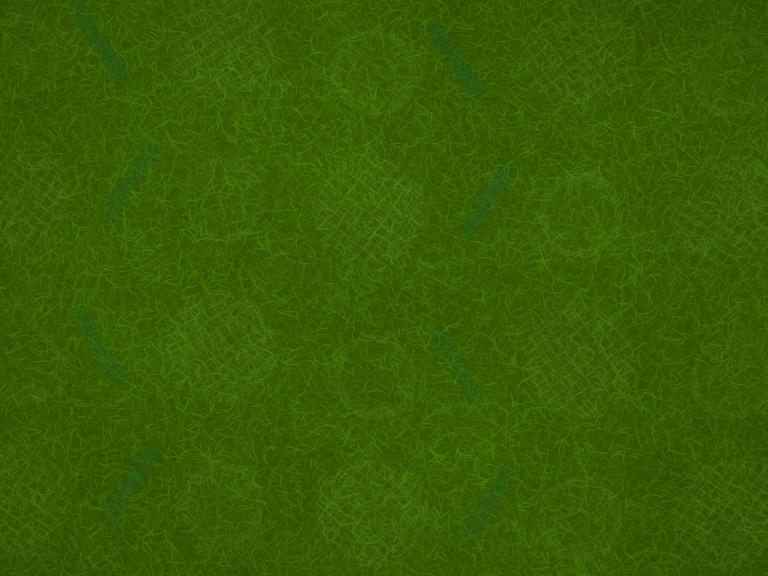
A WebGL 2 fragment shader for this texture:

```glsl
#version 300 es
precision highp float;
uniform vec2 u_resolution;
out vec4 outColor;

const vec2 CELL = vec2(0.620, 0.528);
const vec3 SOIL = vec3(0.205, 0.318, 0.004);
const vec3 BLADE_DARK = vec3(0.205, 0.355, 0.004);
const vec3 BLADE_LIGHT = vec3(0.262, 0.482, 0.022);
const vec3 CHALK = vec3(0.36, 0.52, 0.17);
const vec3 TEAL = vec3(0.08, 0.34, 0.17);

float hash(vec2 p) {
  vec3 q = fract(p.xyx * vec3(0.1031, 0.1030, 0.0973));
  q += dot(q, q.yzx + 33.33);
  return fract((q.x + q.y) * q.z);
}

float noise(vec2 p) {
  vec2 i = floor(p), f = fract(p);
  f = f * f * (3.0 - 2.0 * f);
  return mix(mix(hash(i), hash(i + vec2(1, 0)), f.x),
             mix(hash(i + vec2(0, 1)), hash(i + vec2(1, 1)), f.x), f.y);
}

vec2 rotate(vec2 p, float a) {
  float c = cos(a), s = sin(a);
  return vec2(c * p.x + s * p.y, c * p.y - s * p.x);
}

// Antialiased line that fades when thinner than a pixel
float stroke(float d, float halfWidth, float px) {
  return clamp((halfWidth - d) / px + 0.5, 0.0, 1.0) * min(1.0, 2.0 * halfWidth / px);
}

// One curved blade per cell, gathered from the neighbouring cells
vec3 grassLayer(vec3 color, vec2 p, float size, float seed, float px) {
  vec2 base = floor(p / size);
  for (int j = -1; j <= 1; j++) {
    for (int i = -1; i <= 1; i++) {
      vec2 id = base + vec2(i, j);
      vec2 key = id + seed * 37.0 + 200.0;
      vec2 root = (id + vec2(hash(key), hash(key + 71.3))) * size;
      vec2 d = rotate(p - root, 6.2832 * hash(key + 13.7));
      float halfLength = size * mix(0.4, 0.85, hash(key + 5.1));
      float bend = (hash(key + 29.9) - 0.5) * 0.9 / size;
      float side = abs(d.y - bend * d.x * d.x);
      float dist = length(vec2(max(abs(d.x) - halfLength, 0.0), side));
      float shade = hash(key + 47.2);
      vec3 tone = mix(BLADE_DARK, BLADE_LIGHT, shade * shade);
      color = mix(color, tone, 0.85 * stroke(dist, 0.00105, px));
    }
  }
  return color;
}

// Offset from the nearest repeat of a motif
vec2 wrap(vec2 d) {
  return d - CELL * floor(d / CELL + 0.5);
}

// Round patch of crossed, slightly wavering lines
float hatchDisc(vec2 d, float angle, vec2 wobble, float px) {
  const float pitch = 0.0185;
  float inside = 1.0 - smoothstep(0.088, 0.104, length(d));
  vec2 g = rotate(d, angle) + wobble * 0.006;
  vec2 lines = abs(fract(g / pitch) - 0.5) * pitch;
  float mesh = max(stroke(lines.x, 0.0013, px), stroke(lines.y, 0.0013, px));
  return inside * (0.07 + 0.40 * mesh);
}

// Scuffed ring with a faint filling
float scuffRing(vec2 d, vec2 wobble, float px) {
  float r = length(d + wobble * 0.007);
  float band = 1.0 - smoothstep(0.004, 0.009, abs(r - 0.066));
  float rim = stroke(abs(r - 0.071), 0.0012, px);
  float inside = 1.0 - smoothstep(0.064, 0.072, r);
  return 0.16 * band + 0.16 * rim + 0.05 * inside;
}

float bar(vec2 d, float angle, vec2 wobble) {
  vec2 e = abs(rotate(d, angle) + wobble * 0.004) - vec2(0.074, 0.012);
  return 1.0 - smoothstep(-0.002, 0.005, max(e.x, e.y));
}

void main() {
  vec2 p = gl_FragCoord.xy / u_resolution.y;
  float px = 1.0 / u_resolution.y;

  // Turf
  vec3 color = SOIL;
  for (int k = 0; k < 5; k++) {
    float layer = float(k);
    color = grassLayer(color, p + layer * 0.0073, 0.0155 + 0.0008 * layer, layer + 1.0, px);
  }
  color *= 0.94 + 0.08 * noise(p * 5.0 + 3.0) + 0.06 * noise(p * 19.0);

  // Two mirrored rows of motifs in each repeat, on a gently bent grid
  vec2 q = p - vec2(0.0, 0.019 * cos(3.35 * (p.x - 0.035)));
  vec2 wobble = vec2(noise(p * 55.0), noise(p * 55.0 + 40.0)) - 0.5;
  float wear = mix(0.45, 1.0, noise(p * 90.0 + 9.0)) * mix(0.65, 1.1, noise(p * 9.0 + 20.0));
  for (int row = 0; row < 2; row++) {
    float t = float(row);
    float flip = 1.0 - 2.0 * t;
    vec2 disc = wrap(q - mix(vec2(0.385, 0.920), vec2(0.644, 0.646), t));
    vec2 ring = wrap(q - mix(vec2(0.651, 0.882), vec2(0.387, 0.646), t));
    vec2 strip = wrap(q - mix(vec2(0.172, 0.910), vec2(0.227, 0.670), t));
    color = mix(color, CHALK, wear * hatchDisc(disc, 0.62 * flip, wobble, px));
    color = mix(color, CHALK, wear * scuffRing(ring, wobble, px));
    color = mix(color, TEAL, 0.42 * wear * bar(strip, -0.98 * flip, wobble));
  }

  // Darker edges
  vec2 centred = gl_FragCoord.xy / u_resolution - 0.5;
  color *= 1.05 - 0.30 * dot(centred, centred);
  outColor = vec4(color, 1.0);
}
```
